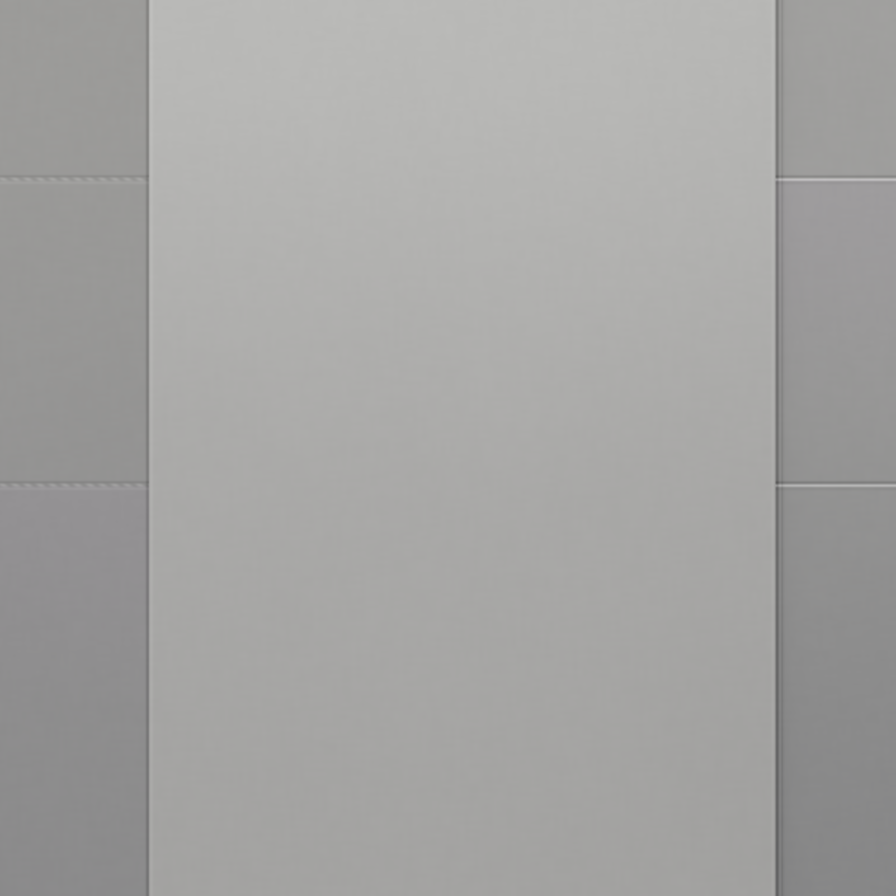
Write a WebGL 1 fragment shader that draws this texture.

```glsl
precision highp float;
uniform vec2 u_resolution;

float hash(vec2 p) {
  return fract(sin(dot(p, vec2(127.1, 311.7))) * 43758.5453);
}

float noise(vec2 p) {
  vec2 i = floor(p), f = fract(p);
  f = f * f * (3.0 - 2.0 * f);
  return mix(mix(hash(i), hash(i + vec2(1.0, 0.0)), f.x),
             mix(hash(i + vec2(0.0, 1.0)), hash(i + vec2(1.0, 1.0)), f.x), f.y);
}

// Soft line of the given half width around zero
float line(float d, float width) {
  return exp(-d * d / (width * width));
}

vec3 centrePanel(vec2 uv) {
  vec3 c = mix(vec3(0.635, 0.633, 0.627), vec3(0.662, 0.660, 0.654), smoothstep(0.0, 0.6, uv.y));
  c = mix(c, vec3(0.722, 0.722, 0.714), smoothstep(0.4, 1.05, uv.y));
  float across = (uv.x - 0.52) / 0.35;
  return c + 0.006 * (1.0 - across * across) - 0.004 * across;
}

vec3 sidePanel(vec2 uv) {
  float right = step(0.5, uv.x);
  vec3 low = mix(vec3(0.545, 0.543, 0.546), vec3(0.528, 0.528, 0.530), right);
  vec3 high = mix(vec3(0.612, 0.610, 0.602), vec3(0.630, 0.628, 0.622), right);
  vec3 c = mix(low, high, smoothstep(-0.1, 1.05, uv.y));
  // Cool tint just below the seams
  float tintTop = mix(0.458, 0.80, right);
  c += vec3(0.002, -0.004, 0.006) * smoothstep(0.3, 0.0, tintTop - uv.y) * step(uv.y, tintTop);
  return c;
}

// Horizontal joint: stitched on the left, a bright lip on the right
float joint(vec2 uv, float y) {
  float d = uv.y - y;
  float wave = sin(6.28318 * (uv.x * 72.0 + d * 60.0));
  float stitched = (0.015 + 0.035 * wave) * line(d, 0.0022)
                 - 0.05 * line(d - 0.0032, 0.0017) + 0.025 * line(d + 0.004, 0.0017);
  float lip = 0.14 * line(d + 0.0005, 0.0016) - 0.08 * line(d - 0.003, 0.0016)
            - 0.025 * line(d + 0.004, 0.002);
  return mix(stitched, lip, step(0.5, uv.x));
}

void main() {
  vec2 uv = gl_FragCoord.xy / u_resolution;
  float edge = max(0.001, 0.75 / u_resolution.x);
  float inside = smoothstep(-edge, edge, uv.x - 0.1665)
               * smoothstep(-edge, edge, 0.8655 - uv.x);

  vec3 side = sidePanel(uv) + joint(uv, 0.8) + joint(uv, 0.4585);
  vec3 color = mix(side, centrePanel(uv), inside);

  // Vertical grooves and their highlights
  color -= 0.09 * line(uv.x - 0.1645, 0.0018);
  color += 0.025 * line(uv.x - 0.1690, 0.0020);
  color += 0.02 * line(uv.x - 0.8625, 0.0018);
  color -= 0.15 * line(uv.x - 0.8675, 0.0022);
  color -= 0.07 * line(uv.x - 0.8730, 0.0018);
  color -= 0.015 * exp(-abs(uv.x - 0.875) * 90.0) * step(0.875, uv.x);

  // Faint brushed grain
  float grain = noise(uv * vec2(190.0, 60.0)) + noise(uv * vec2(70.0, 220.0)) - 1.0;
  color += 0.005 * grain + 0.004 * (noise(uv * 9.0) - 0.5);

  gl_FragColor = vec4(color, 1.0);
}
```
